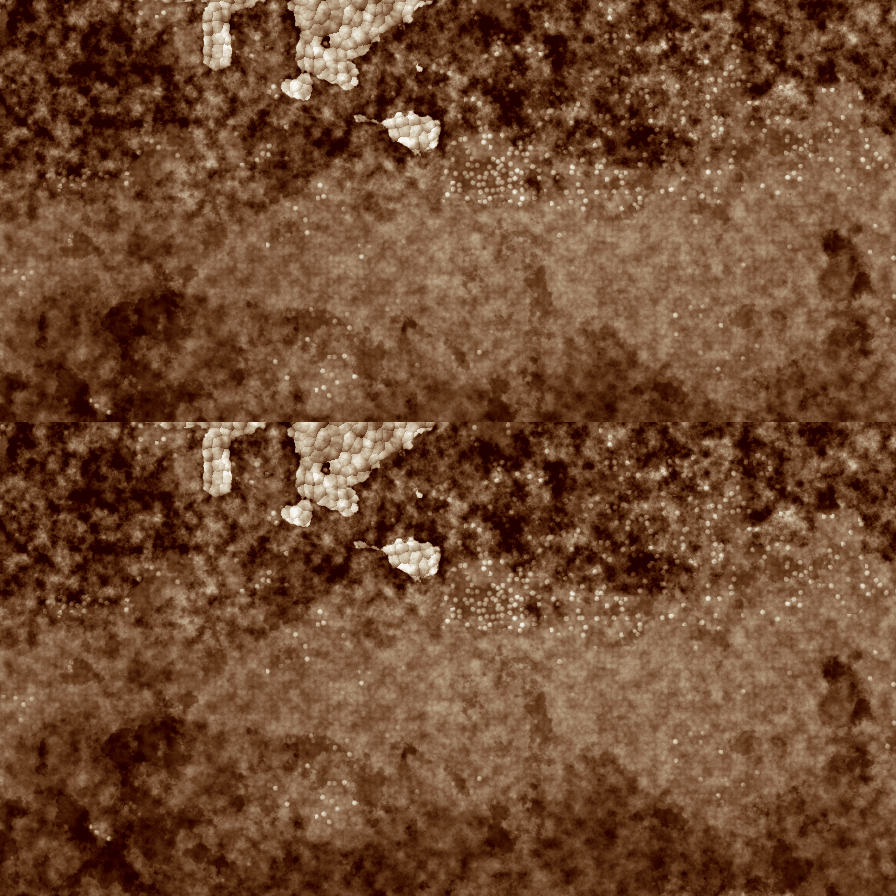
Write a WebGL 1 fragment shader that draws this texture.

```glsl
precision highp float;
// Sepia rusted wall with flaking paint and pale lichen, one tile wide, stacked vertically with a hard seam.
uniform vec2 u_resolution;

float hash(vec2 p) {
  vec3 q = fract(vec3(p.xyx) * 0.1031);
  q += dot(q, q.yzx + 33.33);
  return fract((q.x + q.y) * q.z);
}

float noise(vec2 p) {
  vec2 i = floor(p), f = fract(p);
  f = f * f * (3.0 - 2.0 * f);
  return mix(mix(hash(i), hash(i + vec2(1, 0)), f.x),
             mix(hash(i + vec2(0, 1)), hash(i + vec2(1, 1)), f.x), f.y);
}

float fbm(vec2 p) {
  float sum = 0.0, amp = 0.42;
  for (int i = 0; i < 6; i++) {
    sum += amp * noise(p);
    p = mat2(1.6, 1.2, -1.2, 1.6) * p + 17.3;
    amp *= 0.6;
  }
  return sum;
}

// Offset to the nearest scattered grain, and that grain's random value
vec3 grain(vec2 p) {
  vec2 cell = floor(p);
  vec3 best = vec3(2.0, 2.0, 0.0);
  for (int y = -1; y <= 1; y++)
    for (int x = -1; x <= 1; x++) {
      vec2 c = cell + vec2(x, y);
      vec2 d = p - c - 0.15 - 0.7 * vec2(hash(c + 3.1), hash(c + 47.7));
      if (dot(d, d) < dot(best.xy, best.xy)) best = vec3(d, hash(c + 81.3));
    }
  return best;
}

float blob(vec2 p, vec2 center, vec2 radius) {
  vec2 q = (p - center) / radius;
  return exp(-dot(q, q));
}

float capsule(vec2 p, vec2 a, vec2 b, float r) {
  vec2 d = b - a;
  return length(p - a - d * clamp(dot(p - a, d) / dot(d, d), 0.0, 1.0)) - r;
}

float lichenDistance(vec2 p) {
  float d = capsule(p, vec2(0.17, -0.005), vec2(0.27, 0.0), 0.015);
  d = min(d, capsule(p, vec2(0.245, 0.01), vec2(0.246, 0.065), 0.021));
  d = min(d, capsule(p, vec2(0.265, 0.045), vec2(0.273, 0.052), 0.009));
  d = min(d, capsule(p, vec2(0.345, 0.0), vec2(0.348, 0.045), 0.019));
  d = min(d, capsule(p, vec2(0.35, 0.06), vec2(0.382, 0.085), 0.014));
  d = min(d, capsule(p, vec2(0.385, 0.052), vec2(0.445, 0.012), 0.021));
  d = min(d, capsule(p, vec2(0.34, 0.0), vec2(0.475, -0.003), 0.014));
  d = min(d, capsule(p, vec2(0.317, 0.098), vec2(0.335, 0.1), 0.007));
  d = min(d, capsule(p, vec2(0.465, 0.074), vec2(0.466, 0.081), 0.006));
  d = min(d, capsule(p, vec2(0.4, 0.135), vec2(0.44, 0.147), 0.006));
  return min(d, capsule(p, vec2(0.445, 0.152), vec2(0.478, 0.153), 0.014));
}

// Maps red brightness to the sepia scale
vec3 sepia(float v) {
  v = clamp(v, 0.13, 0.97);
  float g = v - 0.16 * (1.0 - smoothstep(0.4, 1.1, v));
  float b = v * v - 0.05 * (1.0 - smoothstep(0.3, 0.6, v));
  return clamp(vec3(v, g, b), 0.0, 1.0);
}

void main() {
  // Tile coordinates, measured down from the upper edge of each tile
  vec2 p = gl_FragCoord.xy / u_resolution;
  float down = 1.0 - p.y;
  p.y = down < 0.4714 ? down + 0.0045 : down - 0.4714;

  float patches = fbm(p * 17.0 + 5.0);
  float pits = fbm(p * 25.0 + 61.0);
  float fine = fbm(p * 85.0 + 23.0) - 0.5;
  float upper = 1.0 - smoothstep(0.16, 0.28, p.y);
  vec3 small = grain(p * 145.0);
  float dome = 1.0 - smoothstep(0.2, 0.6, length(small.xy));

  // Rust, rougher near the top and calmer at the bottom
  float v = 0.395 + fine * mix(0.55, 1.1, upper) + 0.35 * (fbm(p * 9.0) - 0.5);
  v -= 0.07 * blob(p, vec2(0.03, 0.08), vec2(0.2, 0.14));
  v -= 0.04 * smoothstep(0.42, 0.5, p.y);

  // Remaining light paint with ragged edges
  float paint = -0.22 + 0.7 * blob(p, vec2(0.57, 0.28), vec2(0.17, 0.09))
    + 0.55 * blob(p, vec2(0.89, 0.2), vec2(0.14, 0.09))
    + 0.45 * blob(p, vec2(0.08, 0.29), vec2(0.25, 0.075))
    + 0.38 * blob(p, vec2(0.8, 0.36), vec2(0.27, 0.11))
    + 0.3 * blob(p, vec2(0.36, 0.32), vec2(0.17, 0.09));
  float cover = smoothstep(-0.08, 0.12, paint + 1.6 * (patches - 0.5));
  float paintTone = 0.545 + 0.42 * fine + 0.05 * (dome - 0.4)
    + 0.05 * blob(p, vec2(0.62, 0.27), vec2(0.25, 0.1))
    - 0.05 * blob(p, vec2(0.1, 0.3), vec2(0.25, 0.15));
  v = mix(v, paintTone, cover * 0.92);

  // Dark pits and stains
  float stain = 0.1 * upper + 0.09 * blob(p, vec2(0.05, 0.43), vec2(0.2, 0.08))
    + 0.07 * blob(p, vec2(0.42, 0.39), vec2(0.15, 0.06)) - 0.06 * cover;
  v -= 0.19 * smoothstep(0.58, 0.67, pits + stain) * (0.75 + fine);

  // Pale mineral grains
  float scatter = 0.28 * blob(p, vec2(0.68, 0.13), vec2(0.2, 0.09))
    + 0.6 * blob(p, vec2(0.575, 0.213), vec2(0.07, 0.022))
    + 0.6 * blob(p, vec2(0.08, 0.205), vec2(0.04, 0.012)) + 0.04 * upper;
  float present = smoothstep(0.0, 0.1, small.z - 1.0 + scatter + 0.6 * (patches - 0.5));
  v += present * dome * (0.24 + 0.12 * dot(small.xy, vec2(-1.0)));

  // Lichen: clustered domes lit from the upper left, with a shadowed rim
  vec3 bump = grain(p * 78.0 + 1.2 * vec2(patches, pits));
  float edge = lichenDistance(p) + 0.045 * (patches - 0.5) + 0.025 * (pits - 0.5)
    + 0.006 * (length(bump.xy) - 0.4);
  float body = 1.0 - smoothstep(-0.0015, 0.0015, edge);
  float lichen = 0.74 + 0.14 * (bump.z - 0.5) - 0.38 * dot(bump.xy, bump.xy)
    - 0.16 * (bump.x + bump.y) + 0.6 * fine + 0.1 * smoothstep(0.0, 0.07, p.y);
  v -= 0.13 * (1.0 - smoothstep(0.0, 0.012, edge));
  v = mix(v, lichen, body);
  v += 0.13 * blob(p, vec2(0.97, 0.01), vec2(0.025, 0.02));

  gl_FragColor = vec4(sepia(v), 1.0);
}
```
